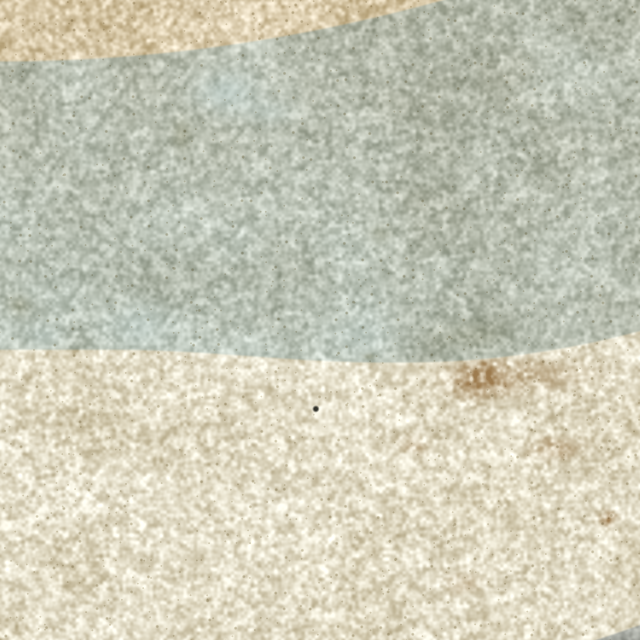
A WebGL 1 fragment shader for this texture:

```glsl
precision highp float;
uniform vec2 u_resolution;

float hash(vec2 p) {
  vec3 q = fract(vec3(p.xyx) * 0.1031);
  q += dot(q, q.yzx + 33.33);
  return fract((q.x + q.y) * q.z);
}

float valueNoise(vec2 p) {
  vec2 cell = floor(p);
  vec2 f = fract(p);
  f = f * f * (3.0 - 2.0 * f);
  float low = mix(hash(cell), hash(cell + vec2(1.0, 0.0)), f.x);
  float high = mix(hash(cell + vec2(0.0, 1.0)), hash(cell + 1.0), f.x);
  return mix(low, high, f.y);
}

// Signed noise summed over four octaves
float cloud(vec2 p) {
  float sum = 0.0;
  float weight = 0.5;
  for (int i = 0; i < 4; i++) {
    sum += weight * (valueNoise(p) - 0.5);
    p = mat2(1.6, 1.2, -1.2, 1.6) * p + 17.3;
    weight *= 0.5;
  }
  return sum;
}

// Fine stone grain, rotated between layers to hide the lattice
float grain(vec2 p) {
  vec2 turned = mat2(0.8, 0.6, -0.6, 0.8) * p;
  return 0.55 * (valueNoise(turned * 125.0) - 0.5)
       + 0.40 * (valueNoise(p * 190.0 + 41.0) - 0.5)
       + 0.25 * (valueNoise(turned * 62.0 + 9.0) - 0.5);
}

// Soft elliptical spot
float blob(vec2 p, vec2 centre, vec2 radius) {
  vec2 d = (p - centre) / radius;
  return exp(-dot(d, d));
}

// Sparse round specks, at most one in each cell
float specks(vec2 p, float density, float amount) {
  vec2 cell = floor(p * density);
  vec2 offset = vec2(hash(cell + 3.7), hash(cell + 19.1));
  float d = length(fract(p * density) - mix(vec2(0.3), vec2(0.7), offset));
  float present = step(1.0 - amount, hash(cell + 71.0));
  return present * (1.0 - smoothstep(0.04, 0.26, d));
}

float upperEdge(float x) {
  return 0.904 + 0.2 * x * x;
}

float lowerEdge(float x) {
  float rise = max(x - 0.63, 0.0);
  return 0.4535 - 0.020 * smoothstep(0.18, 0.6, x) + 0.36 * rise * rise;
}

float above(float y, float edge, float softness) {
  return smoothstep(-softness, softness, y - edge);
}

vec3 sandColor(vec2 p, float g, float c) {
  vec3 color = mix(vec3(0.880, 0.853, 0.765), vec3(0.850, 0.790, 0.665),
                   smoothstep(0.6, 0.9, p.y));
  color += c * vec3(0.10, 0.12, 0.16);
  return color + g * vec3(0.33, 0.37, 0.45);
}

vec3 bandColor(vec2 p, float g, float c) {
  vec3 color = vec3(0.722, 0.748, 0.694);
  float cool = smoothstep(0.85, 0.48, p.y) * smoothstep(1.1, 0.3, p.x);
  color += (cool - 0.4) * vec3(0.030, 0.045, 0.058);
  color += c * vec3(0.14, 0.16, 0.19);

  // Pale blue patches
  float pale = blob(p, vec2(0.355, 0.855), vec2(0.045, 0.032))
             + 0.5 * blob(p, vec2(0.42, 0.825), vec2(0.035, 0.018))
             + 0.7 * blob(p, vec2(0.22, 0.49), vec2(0.045, 0.03))
             + 0.6 * blob(p, vec2(0.07, 0.475), vec2(0.03, 0.02))
             + 0.6 * blob(p, vec2(0.57, 0.475), vec2(0.06, 0.03));
  color = mix(color, vec3(0.755, 0.815, 0.795), min(pale, 1.0) * 0.75);

  // Olive shadows
  float olive = blob(p, vec2(0.284, 0.79), vec2(0.014, 0.025))
              + blob(p, vec2(0.03, 0.523), vec2(0.018, 0.015))
              + 0.7 * blob(p, vec2(0.595, 0.635), vec2(0.018, 0.014))
              + 0.7 * blob(p, vec2(0.74, 0.475), vec2(0.06, 0.022))
              + blob(p, vec2(0.577, 0.443), vec2(0.009, 0.005));
  color = mix(color, vec3(0.53, 0.54, 0.43), min(olive, 1.0) * 0.45);
  return color + g * vec3(0.33, 0.32, 0.34) * (1.0 - 0.4 * min(pale, 1.0));
}

void main() {
  vec2 p = gl_FragCoord.xy / u_resolution;
  float softness = max(0.0025, 0.75 / u_resolution.y);
  float g = grain(p);
  float c = cloud(p * 9.0);

  // Sand with brown stains broken up by noise
  vec3 sand = sandColor(p, g, c);
  vec2 rough = p + 0.025 * vec2(cloud(p * 35.0), cloud(p * 35.0 + 53.0));
  float stain = blob(rough, vec2(0.75, 0.407), vec2(0.043, 0.023))
              + 0.35 * blob(rough, vec2(0.84, 0.415), vec2(0.07, 0.025))
              + 0.55 * blob(rough, vec2(0.87, 0.299), vec2(0.035, 0.013))
              + 0.95 * blob(rough, vec2(0.947, 0.190), vec2(0.014, 0.010))
              + 0.40 * blob(rough, vec2(0.648, 0.303), vec2(0.018, 0.015))
              + 0.35 * blob(rough, vec2(0.72, 0.09), vec2(0.025, 0.014));
  stain *= clamp(0.75 - 1.2 * g, 0.3, 1.2);
  sand = mix(sand, vec3(0.58, 0.43, 0.24), min(stain, 0.85));

  // Curved band and the grey corner
  float band = above(p.y, lowerEdge(p.x), softness)
             * (1.0 - above(p.y, upperEdge(p.x), softness));
  vec3 color = mix(sand, bandColor(p, g, c), band);
  float corner = 1.0 - above(p.y, 0.34 * (p.x - 0.932), softness);
  color = mix(color, vec3(0.68, 0.69, 0.66) + g * 0.3, corner);

  // Scattered mineral specks and one dark pit
  float minerals = specks(p, 75.0, 0.06) + 0.7 * specks(p + 0.37, 110.0, 0.08);
  color = mix(color, color * vec3(0.76, 0.73, 0.64), min(minerals, 1.0) * 0.75);
  float pit = 1.0 - smoothstep(0.002, 0.0065, length(p - vec2(0.4935, 0.361)));
  color = mix(color, vec3(0.20, 0.20, 0.17), pit);

  gl_FragColor = vec4(clamp(color, 0.0, 1.0), 1.0);
}
```
